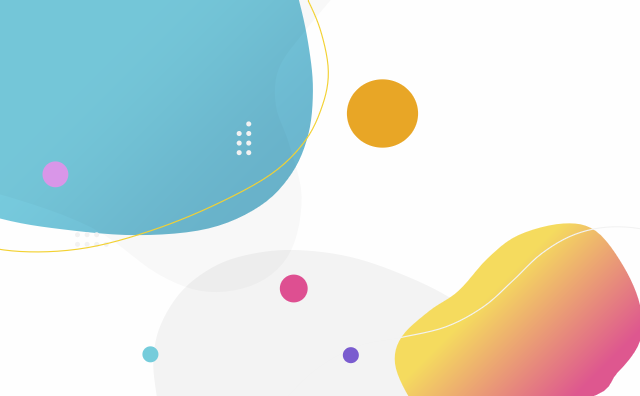
A Shadertoy shader for this background:

```glsl
const float WIDTH = 7.68;   // canvas width in drawing units
const int KNOTS = 15;       // knots in every closed spline
const int STEPS = 6;        // chords per spline span

const vec2 BLUE_BLOB[KNOTS] = vec2[KNOTS](
    vec2(2.95, 6.44), vec2(3.35, 5.54), vec2(3.59, 4.74), vec2(3.71, 4.16), vec2(3.755, 3.66),
    vec2(3.7, 3.14), vec2(3.5, 2.67), vec2(3.12, 2.28), vec2(2.5, 2.01), vec2(1.65, 1.93),
    vec2(0.75, 2.0), vec2(0.0, 2.13), vec2(-0.9, 2.42), vec2(-1.9, 2.94), vec2(-2.0, 7.24));
const vec2 VEIL_BLOB[KNOTS] = vec2[KNOTS](
    vec2(4.6, 5.54), vec2(4.0, 4.79), vec2(3.66, 4.38), vec2(3.35, 3.94), vec2(3.31, 3.49),
    vec2(3.47, 3.02), vec2(3.62, 2.39), vec2(3.49, 1.74), vec2(3.1, 1.36), vec2(2.5, 1.25),
    vec2(1.9, 1.46), vec2(1.1, 2.02), vec2(0.0, 2.42), vec2(-1.2, 2.69), vec2(-2.0, 7.24));
const vec2 GREY_BLOB[KNOTS] = vec2[KNOTS](
    vec2(1.95, -0.36), vec2(1.88, 0.0), vec2(1.84, 0.44), vec2(1.93, 0.86), vec2(2.2, 1.28),
    vec2(2.62, 1.58), vec2(3.1, 1.72), vec2(3.6, 1.75), vec2(4.2, 1.67), vec2(4.8, 1.47),
    vec2(5.4, 1.18), vec2(6.0, 0.74), vec2(6.5, -0.06), vec2(6.0, -1.26), vec2(2.5, -1.26));
const vec2 WARM_BLOB[KNOTS] = vec2[KNOTS](
    vec2(4.9, 0.0), vec2(4.74, 0.39), vec2(4.82, 0.71), vec2(5.15, 1.02), vec2(5.5, 1.26),
    vec2(5.85, 1.65), vec2(6.22, 1.93), vec2(6.76, 2.07), vec2(7.15, 1.98), vec2(7.48, 1.56),
    vec2(7.68, 1.09), vec2(7.68, 0.66), vec2(7.41, 0.28), vec2(7.0, -0.04), vec2(5.15, -0.31));
// Line loops close outside the canvas
const vec2 GOLD_LINE[KNOTS] = vec2[KNOTS](
    vec2(3.4, 5.29), vec2(3.7, 4.74), vec2(3.86, 4.34), vec2(3.94, 3.89), vec2(3.87, 3.49),
    vec2(3.66, 3.06), vec2(3.25, 2.66), vec2(2.55, 2.28), vec2(1.8, 1.98), vec2(1.05, 1.78),
    vec2(0.35, 1.73), vec2(-0.25, 1.81), vec2(-0.9, 2.04), vec2(-2.0, 3.74), vec2(-1.5, 6.74));
const vec2 PALE_LINE[KNOTS] = vec2[KNOTS](
    vec2(2.9, -0.86), vec2(3.25, -0.31), vec2(3.46, 0.0), vec2(3.82, 0.34), vec2(4.3, 0.6),
    vec2(4.8, 0.7), vec2(5.35, 0.83), vec2(5.8, 1.07), vec2(6.15, 1.38), vec2(6.5, 1.71),
    vec2(6.9, 1.94), vec2(7.35, 2.03), vec2(7.85, 1.97), vec2(8.4, 1.74), vec2(8.5, -1.26));

// Catmull-Rom point between b and c
vec2 splinePoint(vec2 a, vec2 b, vec2 c, vec2 d, float t) {
    return b + 0.5 * t * (c - a + t * (2.0 * a - 5.0 * b + 4.0 * c - d
                                     + t * (3.0 * (b - c) + d - a)));
}

// Signed distance to a closed spline, negative inside
float splineDistance(vec2 p, vec2 knots[KNOTS]) {
    float nearest = 1e6, side = 1.0;
    vec2 start = knots[0];
    for (int i = 0; i < KNOTS; i++) {
        vec2 a = knots[(i + KNOTS - 1) % KNOTS], b = knots[i];
        vec2 c = knots[(i + 1) % KNOTS], d = knots[(i + 2) % KNOTS];
        for (int j = 1; j <= STEPS; j++) {
            vec2 end = j == STEPS ? c : splinePoint(a, b, c, d, float(j) / float(STEPS));
            vec2 chord = end - start, offset = p - start;
            vec2 gap = offset - chord * clamp(dot(offset, chord) / dot(chord, chord), 0.0, 1.0);
            nearest = min(nearest, dot(gap, gap));
            if ((start.y > p.y) != (end.y > p.y)) {
                float crossX = start.x + chord.x * offset.y / chord.y;
                if (p.x < crossX) side = -side;
            }
            start = end;
        }
    }
    return side * sqrt(nearest);
}

float ellipseDistance(vec2 p, vec2 center, vec2 radii) {
    return (length((p - center) / radii) - 1.0) * min(radii.x, radii.y);
}

// Repeated dots with one empty cell
float dotGridDistance(vec2 p, vec2 origin, vec2 count, vec2 emptyCell) {
    const float pitch = 0.115;
    vec2 cell = clamp(floor((p - origin) / pitch + 0.5), vec2(0.0), count - 1.0);
    if (distance(cell, emptyCell) < 0.5) return 1.0;
    return distance(p, origin + cell * pitch) - 0.03;
}

float coverage(float dist, float pixel) {
    return clamp(0.5 - dist / pixel, 0.0, 1.0);
}

vec3 paint(vec3 base, vec3 ink, float dist, float pixel) {
    return mix(base, ink, coverage(dist, pixel));
}

void mainImage(out vec4 fragColor, in vec2 fragCoord) {
    float pixel = WIDTH / iResolution.x;
    vec2 p = fragCoord * pixel;
    float diagonal = p.x - p.y;
    vec3 color = vec3(0.998);

    // Large blobs and translucent veils
    vec3 blue = mix(vec3(0.467, 0.795, 0.868), vec3(0.42, 0.715, 0.81), smoothstep(-2.9, 1.0, diagonal));
    color = paint(color, blue, splineDistance(p, BLUE_BLOB), pixel);
    color *= 1.0 - 0.025 * coverage(splineDistance(p, VEIL_BLOB), pixel);
    color *= 1.0 - 0.045 * coverage(splineDistance(p, GREY_BLOB), pixel);
    vec3 warm = mix(vec3(0.96, 0.86, 0.37), vec3(0.87, 0.34, 0.56), clamp((diagonal - 4.65) / 2.25, 0.0, 1.0));
    color = paint(color, warm, splineDistance(p, WARM_BLOB), pixel);

    // Dot grids
    vec3 dotColor = vec3(0.95);
    color = paint(color, dotColor, dotGridDistance(p, vec2(2.87, 2.92), vec2(2, 4), vec2(0, 3)), pixel);
    color = paint(color, dotColor, dotGridDistance(p, vec2(0.93, 1.82), vec2(4, 2), vec2(3, 1)), pixel);

    // Thin curves
    color = paint(color, vec3(0.95, 0.82, 0.2), abs(splineDistance(p, GOLD_LINE)) - 0.007, pixel);
    color = paint(color, vec3(0.95), abs(splineDistance(p, PALE_LINE)) - 0.007, pixel);

    // Solid discs
    color = paint(color, vec3(0.91, 0.65, 0.15), ellipseDistance(p, vec2(4.59, 3.39), vec2(0.427, 0.41)), pixel);
    color = paint(color, vec3(0.85, 0.59, 0.91), ellipseDistance(p, vec2(0.665, 2.66), vec2(0.155)), pixel);
    color = paint(color, vec3(0.87, 0.31, 0.57), ellipseDistance(p, vec2(3.525, 1.29), vec2(0.167)), pixel);
    color = paint(color, vec3(0.46, 0.8, 0.86), ellipseDistance(p, vec2(1.805, 0.5), vec2(0.096)), pixel);
    color = paint(color, vec3(0.48, 0.36, 0.81), ellipseDistance(p, vec2(4.21, 0.49), vec2(0.096)), pixel);

    fragColor = vec4(color, 1.0);
}
```
